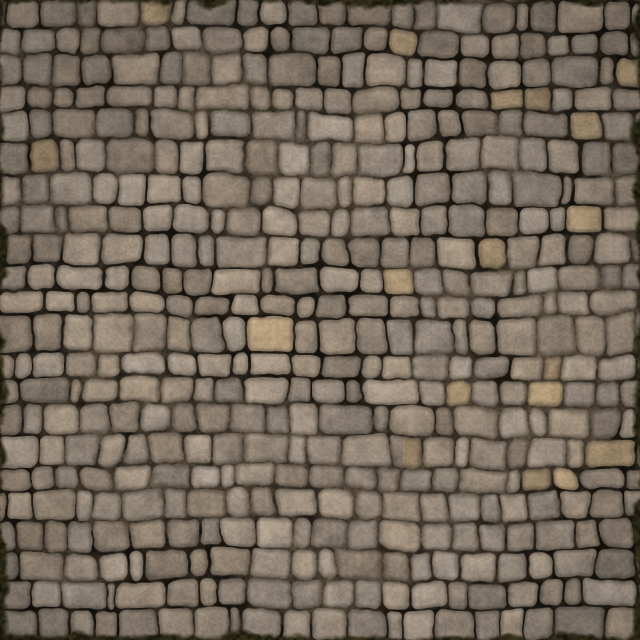
Give the GLSL for this texture, as a three.js fragment shader.

```glsl
varying vec2 vUv;

const float ROWS = 22.0;
const float COLUMNS = 20.5;
const vec3 STONE_GREY = vec3(1.0, 0.925, 0.835);
const vec3 STONE_WARM = vec3(1.0, 0.895, 0.775);
const vec3 STONE_TAN = vec3(1.14, 0.98, 0.75);
const vec3 SOIL = vec3(0.34, 0.30, 0.24);
const vec3 CREVICE = vec3(0.08, 0.065, 0.045);
const vec3 MOSS = vec3(0.16, 0.145, 0.075);

float hash(vec2 p) {
  return fract(sin(dot(p, vec2(127.1, 311.7))) * 43758.5453);
}

float noise(vec2 p) {
  vec2 i = floor(p);
  vec2 f = fract(p);
  f = f * f * (3.0 - 2.0 * f);
  float low = mix(hash(i), hash(i + vec2(1.0, 0.0)), f.x);
  float high = mix(hash(i + vec2(0.0, 1.0)), hash(i + vec2(1.0, 1.0)), f.x);
  return mix(low, high, f.y);
}

float fbm(vec2 p) {
  float sum = 0.0;
  float weight = 0.5;
  for (int i = 0; i < 4; i++) {
    sum += weight * noise(p);
    p = p * 2.03 + vec2(17.3, 9.1);
    weight *= 0.5;
  }
  return sum / 0.9375;
}

vec2 warp(vec2 p, float frequency, float amount) {
  vec2 offset = vec2(noise(p * frequency + 31.7), noise(p * frequency + 73.2));
  return amount * (offset - 0.5);
}

float slotEdge(float index, float seed, float jitter) {
  return index + jitter * (hash(vec2(index, seed)) - 0.5);
}

// Uneven repeat: lower edge, upper edge and index of the slot holding t
vec3 findSlot(float t, float seed, float jitter) {
  float index = floor(t);
  if (t < slotEdge(index, seed, jitter)) index -= 1.0;
  else if (t >= slotEdge(index + 1.0, seed, jitter)) index += 1.0;
  return vec3(slotEdge(index, seed, jitter), slotEdge(index + 1.0, seed, jitter), index);
}

float roundedBox(vec2 p, vec2 halfSize, float radius) {
  vec2 q = abs(p) - halfSize + radius;
  return length(max(q, 0.0)) + min(max(q.x, q.y), 0.0) - radius;
}

vec2 rotate(vec2 p, float angle) {
  float c = cos(angle);
  float s = sin(angle);
  return vec2(c * p.x - s * p.y, s * p.x + c * p.y);
}

vec3 stoneColor(vec2 uv, vec2 id, vec2 local, float dist) {
  float tone = 0.565 + 0.13 * (hash(id + 5.3) - 0.5);
  tone += 0.17 * (fbm(uv * 45.0 + id * 3.7) - 0.5);
  tone += 0.07 * (noise(uv * 300.0) - 0.5);
  tone += 0.022 * dot(local, vec2(-0.5, 0.9));
  tone *= 1.0 - 0.24 * smoothstep(-0.008, 0.0, dist);
  vec3 tint = mix(STONE_GREY, STONE_WARM, hash(id + 11.9));
  float tanChance = 0.015 + 0.08 * smoothstep(0.5, 0.95, uv.x);
  tint = mix(tint, STONE_TAN, 0.8 * step(hash(id + 23.4), tanChance));
  return tone * tint;
}

vec3 jointColor(vec2 uv, float dist, float worn) {
  float depth = smoothstep(0.0, 0.0022, dist);
  float fill = 0.65 * worn + 0.5 * noise(uv * 70.0) - 0.25 * depth;
  vec3 color = mix(CREVICE, SOIL, clamp(fill + 0.1, 0.0, 1.0));
  return color * (0.8 + 0.4 * noise(uv * 260.0));
}

void main() {
  // Bent courses of stones with uneven heights and widths
  vec2 p = vUv + warp(vUv, 5.0, 0.014) + warp(vUv, 23.0, 0.008);
  vec3 row = findSlot(p.y * ROWS, 0.5, 0.36);
  float shift = hash(vec2(row.z, 8.6));
  vec3 column = findSlot(p.x * COLUMNS + shift, row.z + 40.0, 0.72);
  vec2 id = vec2(column.z, row.z);

  // Stone outline in canvas units
  vec2 low = vec2((column.x - shift) / COLUMNS, row.x / ROWS);
  vec2 high = vec2((column.y - shift) / COLUMNS, row.y / ROWS);
  vec2 halfSize = 0.5 * (high - low);
  vec2 offset = p - 0.5 * (low + high);
  vec2 local = offset / halfSize;
  float inset = mix(0.0011, 0.0028, hash(id + 2.2));
  float radius = min(mix(0.006, 0.013, hash(id + 7.7)), 0.8 * min(halfSize.x, halfSize.y));
  offset = rotate(offset, 0.07 * (hash(id + 3.1) - 0.5));
  offset += warp(vUv, 85.0, 0.0028);
  float dist = roundedBox(offset, halfSize - inset, radius);

  // Worn patches have soft edges and soil-filled joints
  float worn = smoothstep(0.4, 0.72, fbm(vUv * 9.0 + 4.0));
  float softness = mix(0.0011, 0.0025, worn);
  float cover = smoothstep(softness, -softness, dist);
  vec3 color = mix(jointColor(vUv, dist, worn), stoneColor(vUv, id, local, dist), cover);

  // Mossy border and gentle darkening towards the corners
  vec2 margin = min(vUv, 1.0 - vUv);
  float border = min(margin.x, margin.y) + 0.035 * (fbm(vUv * 24.0) - 0.5);
  color = mix(MOSS * (0.5 + noise(vUv * 180.0)), color, smoothstep(-0.002, 0.009, border));
  float vignette = smoothstep(0.3, 0.75, length(vUv - vec2(0.5, 0.43)));
  gl_FragColor = vec4(color * (1.04 - 0.2 * vignette), 1.0);
}
```
